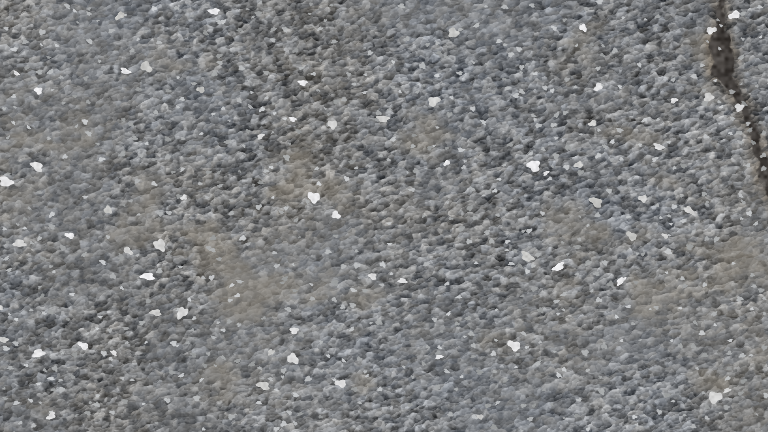
Write a Shadertoy shader that draws this texture.

```glsl
// Worn grey asphalt with fine grit, pale stone chips and a crack at the upper right.

float hash(vec2 p) {
    return fract(sin(dot(p, vec2(127.1, 311.7))) * 43758.5);
}

vec2 hash2(vec2 p) {
    return vec2(hash(p), hash(p + 37.3));
}

mat2 rotation(float angle) {
    float c = cos(angle), s = sin(angle);
    return mat2(c, -s, s, c);
}

float noise(vec2 p) {
    vec2 cell = floor(p), f = fract(p);
    f = f * f * (3.0 - 2.0 * f);
    float low = mix(hash(cell), hash(cell + vec2(1, 0)), f.x);
    float high = mix(hash(cell + vec2(0, 1)), hash(cell + 1.0), f.x);
    return mix(low, high, f.y);
}

float fbm(vec2 p) {
    float sum = 0.0, weight = 0.5;
    for (int i = 0; i < 4; i++) {
        sum += weight * noise(p);
        p = rotation(0.6) * p * 2.03 + 11.7;
        weight *= 0.5;
    }
    return sum / 0.9375;
}

// Soft-edged packed grains: x = tone, y = light from above, z = hue
vec3 grains(vec2 p) {
    vec2 cell = floor(p), f = fract(p);
    vec3 sum = vec3(0.0);
    float total = 0.0;
    for (int y = -1; y <= 1; y++)
    for (int x = -1; x <= 1; x++) {
        vec2 o = vec2(x, y), id = cell + o;
        vec2 d = o + hash2(id) - f;
        float w = exp(-13.0 * dot(d, d));
        sum += w * vec3(hash(id + 71.0), -d.y, hash(id + 153.0));
        total += w;
    }
    return sum / total;
}

// Scattered angular chips: x = coverage, y = brightness of the chip
vec2 chips(vec2 p, float size, float density, float radius, float blur) {
    vec2 cell = floor(p / size);
    vec2 best = vec2(0.0);
    for (int y = -1; y <= 1; y++)
    for (int x = -1; x <= 1; x++) {
        vec2 id = cell + vec2(x, y);
        if (hash(id + 5.1) > density) continue;
        vec2 d = p - (id + 0.1 + 0.8 * hash2(id + 9.7)) * size;
        d = rotation(1.6 * hash(id + 21.0) - 0.8) * d;
        d.y *= 1.1 + 0.9 * hash(id + 33.0);
        float angle = atan(d.y, d.x), phase = 6.28 * hash(id + 47.0);
        float r = radius * (0.6 + 0.7 * hash(id + 59.0));
        r *= 1.0 + 0.17 * sin(3.0 * angle + phase) + 0.10 * sin(5.0 * angle - phase);
        float cover = 1.0 - smoothstep(-blur, blur, length(d) - r);
        if (cover > best.x) best = vec2(cover, hash(id + 83.0));
    }
    return best;
}

// Gritty grey surface built from two grain sizes and fine speckle
vec3 asphalt(vec2 p) {
    vec2 q = rotation(0.28) * p + 0.006 * (vec2(noise(p * 70.0), noise(p * 70.0 + 40.0)) - 0.5);
    vec3 coarse = grains(q * vec2(52.0, 84.0));
    vec3 fine = grains(q * vec2(100.0, 150.0) + 31.0);
    float rough = mix(0.7, 1.1, smoothstep(0.3, 0.65, fbm(p * 5.0 + 3.0)));
    float tone = 0.26 * (coarse.x - 0.5) + 0.10 * coarse.y;
    tone += 0.20 * (fine.x - 0.5) + 0.06 * fine.y;
    tone += 0.10 * (noise(p * 230.0) - 0.5);
    tone = 0.477 + rough * tone + 0.09 * (fbm(p * 3.0 + 8.0) - 0.5);
    float warmth = 0.7 * (fbm(p * 4.0 + 19.0) - 0.5) + 0.35 * (coarse.z - 0.5);
    return vec3(tone) + vec3(-0.006, 0.0, 0.008) + warmth * vec3(0.045, 0.008, -0.05);
}

// Signed distance to the crack, which bends to the right as it descends
float crackDistance(vec2 p) {
    float centre = 1.662 + 0.5 * pow(max(0.9 - p.y, 0.0), 1.2);
    centre += 0.035 * (fbm(vec2(p.y * 17.0, 2.0)) - 0.5);
    float ragged = 0.020 * (fbm(p * 45.0) - 0.5);
    float width = 0.004 + 0.022 * noise(vec2(p.y * 19.0, 6.0));
    return abs(p.x - centre + ragged) - width;
}

void mainImage(out vec4 fragColor, in vec2 fragCoord) {
    vec2 p = fragCoord / iResolution.y;
    float blur = max(0.0016, 0.6 / iResolution.y);
    vec3 color = asphalt(p);

    // Dusty tan patches
    float dust = smoothstep(0.60, 0.78, fbm(p * vec2(6.0, 9.0) + 52.0));
    color = mix(color, vec3(0.56, 0.53, 0.48), 0.45 * dust);

    // Crack with a brown rim and a dark, gritty floor
    float crack = crackDistance(p);
    color = mix(color, color * vec3(0.90, 0.86, 0.81), 1.0 - smoothstep(0.0, 0.035, crack));
    vec3 floorColor = vec3(0.25, 0.235, 0.225) + 0.22 * (noise(p * 110.0) - 0.5);
    color = mix(color, floorColor, 0.92 * (1.0 - smoothstep(-0.003, 0.004, crack)));

    // Small grey-white chips, then sparse large white ones
    vec2 small = chips(p, 0.027, 0.30, 0.0062, blur);
    color = mix(color, mix(vec3(0.60, 0.61, 0.61), vec3(0.84, 0.85, 0.86), small.y), 0.88 * small.x);
    vec2 large = chips(p + 0.03, 0.085, 0.23, 0.0125, blur);
    vec3 white = mix(vec3(0.76, 0.76, 0.75), vec3(0.93, 0.93, 0.94), large.y);
    color = mix(color, white + 0.10 * (noise(p * 160.0) - 0.5), large.x);

    fragColor = vec4(clamp(color, 0.0, 1.0), 1.0);
}
```
